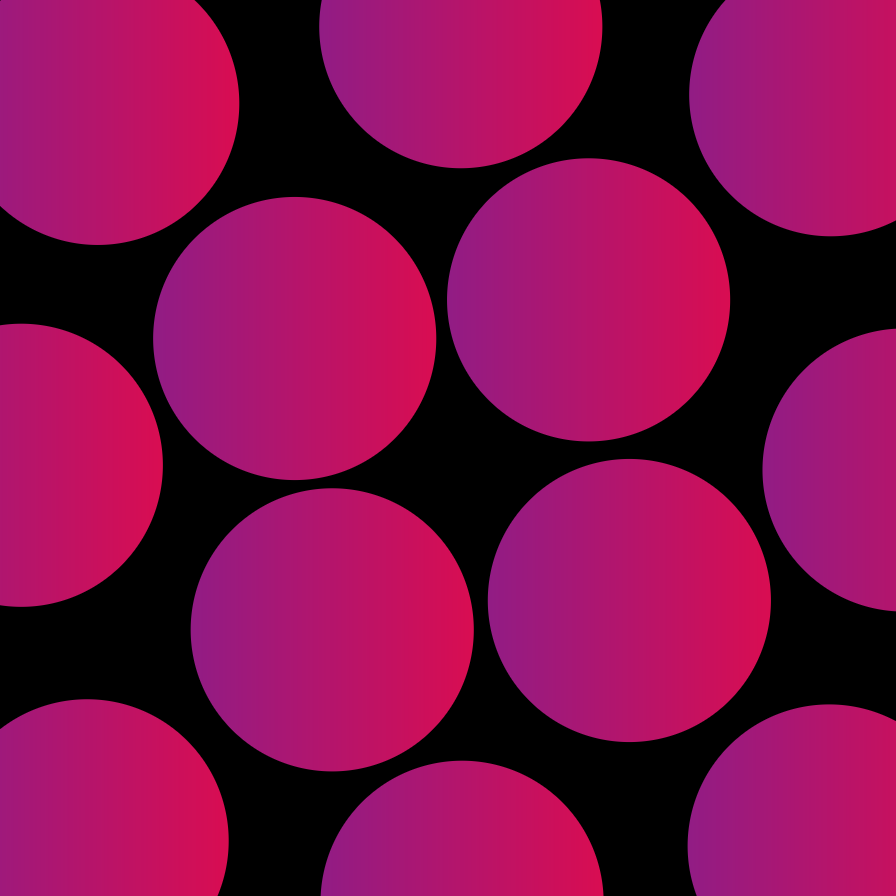
Reproduce this pattern procedurally as a WebGL 2 fragment shader.

```glsl
#version 300 es
precision highp float;

uniform vec2 u_resolution;
out vec4 outColor;

const float TAU = 6.2831853;
const float DISC_RADIUS = 0.158;
const vec2 CLUSTER_CENTRE = vec2(0.516, 0.479);
const vec3 BLACK = vec3(0.0);
const vec3 PURPLE = vec3(0.57, 0.11, 0.52);
const vec3 CRIMSON = vec3(0.85, 0.05, 0.32);

// Unit gradient for a lattice corner
vec2 latticeGradient(vec2 cell) {
    vec3 q = fract(cell.xyx * vec3(0.1031, 0.1030, 0.0973));
    q += dot(q, q.yzx + 33.33);
    float angle = TAU * fract((q.x + q.y) * q.z);
    return vec2(cos(angle), sin(angle));
}

float gradientNoise(vec2 p) {
    vec2 cell = floor(p);
    vec2 f = p - cell;
    vec2 blend = f * f * f * (f * (f * 6.0 - 15.0) + 10.0);
    vec2 e = vec2(1.0, 0.0);
    float a = dot(latticeGradient(cell), f);
    float b = dot(latticeGradient(cell + e.xy), f - e.xy);
    float c = dot(latticeGradient(cell + e.yx), f - e.yx);
    float d = dot(latticeGradient(cell + e.xx), f - e.xx);
    return mix(mix(a, b, blend.x), mix(c, d, blend.x), blend.y);
}

// Displaces a disc centre; the bound keeps neighbours apart
vec2 wander(vec2 centre, float amount) {
    vec2 p = centre * 5.0;
    return amount * vec2(gradientNoise(p + 7.3), gradientNoise(p + 31.7));
}

// Disc with a horizontal gradient and a one-pixel soft edge
vec3 paintDisc(vec3 base, vec2 p, float radius, float pixel) {
    float coverage = clamp(0.5 + (radius - length(p)) / pixel, 0.0, 1.0);
    float across = clamp(0.5 + 0.5 * p.x / radius, 0.0, 1.0);
    return mix(base, mix(PURPLE, CRIMSON, across), coverage);
}

// Four discs spaced evenly around the cluster centre
vec3 paintRing(vec3 base, vec2 p, float distance, float phase, float looseness, float pixel) {
    for (int i = 0; i < 4; i++) {
        float angle = phase + TAU * float(i) / 4.0;
        vec2 centre = CLUSTER_CENTRE + distance * vec2(cos(angle), sin(angle));
        centre += wander(centre, looseness);
        base = paintDisc(base, p - centre, DISC_RADIUS, pixel);
    }
    return base;
}

void main() {
    float pixel = 1.0 / min(u_resolution.x, u_resolution.y);
    vec2 p = (gl_FragCoord.xy - 0.5 * u_resolution) * pixel + 0.5;

    // Inner ring, then the outer sides and the looser corners
    vec3 color = paintRing(BLACK, p, 0.236, 0.908, 0.012, pixel);
    color = paintRing(color, p, 0.489, 0.0, 0.012, pixel);
    color = paintRing(color, p, 0.586, TAU / 8.0, 0.035, pixel);

    outColor = vec4(color, 1.0);
}
```
